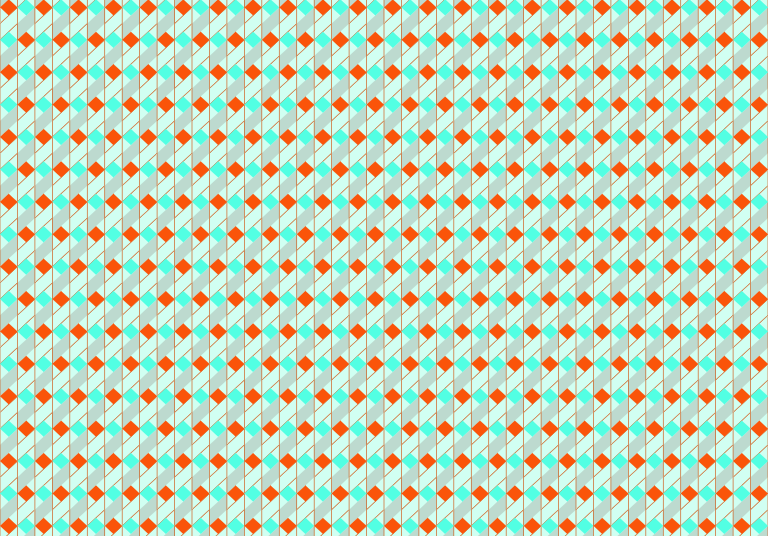
A WebGL 1 fragment shader for this pattern:

```glsl
precision mediump float;
// Rows of alternating orange and aqua diamonds joined by slanted grey and pale bands with thin rust outlines.

uniform vec2 u_resolution;

const float COLUMNS = 44.0;       // diamonds across the canvas
const float ROWS = 16.54;         // diamond rows down the canvas
const float TOP_OFFSET = 0.2275;  // first row centre below the top, in rows
const float LINE_WIDTH = 0.038;   // in column widths
const float HALF_HEIGHT = 0.25;   // half a diamond, in rows
const float BAND_HALF = 0.25;     // half a slanted band, in rows

const vec3 PALE = vec3(0.82, 1.00, 0.95);
const vec3 GREY = vec3(0.74, 0.855, 0.81);
const vec3 ORANGE = vec3(0.98, 0.33, 0.04);
const vec3 AQUA = vec3(0.32, 1.00, 0.89);
const vec3 RUST = vec3(0.82, 0.34, 0.08);

// Coverage of the inside of a signed distance, smoothed over one pixel.
float fill(float distanceToEdge, float pixel) {
  return clamp(0.5 - distanceToEdge / pixel, 0.0, 1.0);
}

// Coverage of a thin line, keeping its weight when narrower than a pixel.
float stroke(float distanceToLine, float pixel) {
  float halfWidth = 0.5 * LINE_WIDTH;
  return fill(distanceToLine - halfWidth, pixel)
       - fill(distanceToLine + halfWidth, pixel);
}

// 0 for even cells, 1 for odd cells of the checkerboard.
float parity(float column, float row) {
  return mod(column + row, 2.0);
}

void main() {
  vec2 uv = gl_FragCoord.xy / u_resolution;
  float column = uv.x * COLUMNS;
  float row = (1.0 - uv.y) * ROWS - TOP_OFFSET;
  float columnId = floor(column);
  float x = fract(column) - 0.5;

  // Distances are measured in column widths.
  float pixel = COLUMNS / u_resolution.x;
  float rowPitch = (u_resolution.y / ROWS) * pixel;
  float slopeLength = length(vec2(0.5, 1.0 / rowPitch));

  // Slanted band between two diamond rows: grey below aqua, pale below orange.
  float slant = fract(row) + 0.5 * x - 0.5;
  float bandEdge = (abs(slant) - BAND_HALF) / slopeLength;
  float greyStrip = parity(columnId, floor(row));
  vec3 color = mix(PALE, GREY, greyStrip * fill(bandEdge, pixel));

  // Column lines, and outlines along the pale bands.
  float upright = stroke(0.5 - abs(x), pixel);
  float diagonal = (1.0 - greyStrip) * stroke(abs(bandEdge), pixel);
  color = mix(color, RUST, max(upright, diagonal));

  // Diamonds, swapping colour along each row and from row to row.
  float nearestRow = floor(row + 0.5);
  float diamond = 0.5 * abs(x) + abs(row - nearestRow) - HALF_HEIGHT;
  vec3 diamondColor = mix(ORANGE, AQUA, parity(columnId, nearestRow));
  color = mix(color, diamondColor, fill(diamond / slopeLength, pixel));

  gl_FragColor = vec4(color, 1.0);
}
```
